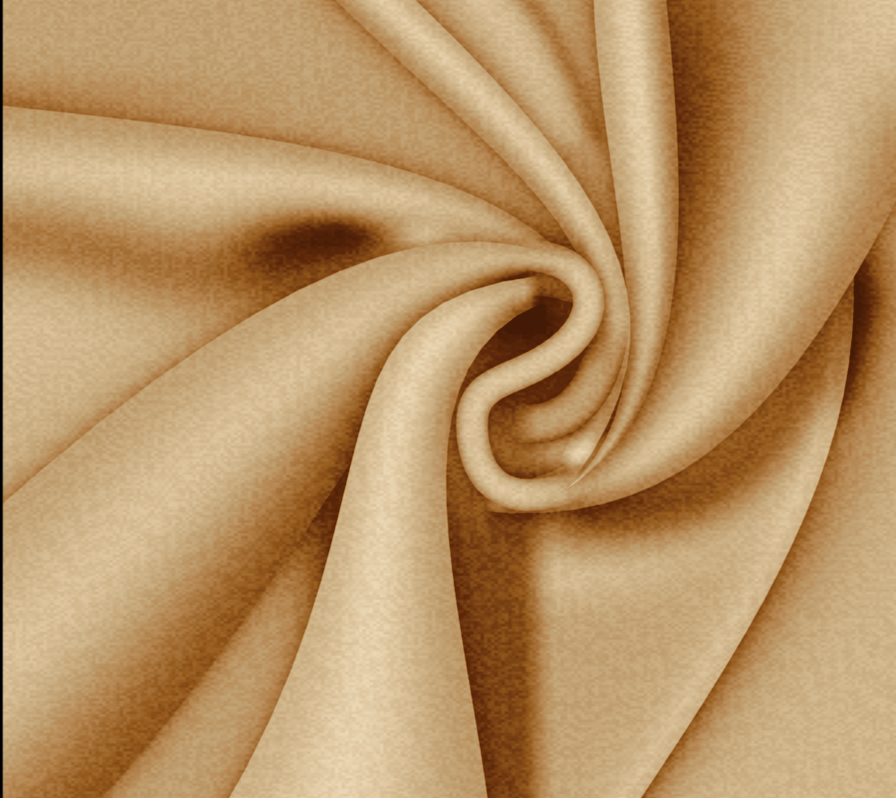
This texture is drawn by a WebGL 2 fragment shader. Its source:

```glsl
#version 300 es
precision highp float;
// Golden satin gathered into a swirl. Layered folds lie between pairs of cubic
// curves; each paints a scalar light value across its width. Soft strokes and
// spots add valleys and sheen, then a colour ramp turns light into satin.
uniform vec2 u_resolution;
out vec4 fragColor;

const int STEPS = 18;
const vec3 SATIN[7] = vec3[7](
  vec3(.26, .10, .02), vec3(.37, .16, .04), vec3(.58, .35, .11), vec3(.70, .51, .30),
  vec3(.76, .64, .46), vec3(.85, .75, .59), vec3(.94, .87, .74));

float hash(vec2 p) {
  return fract(sin(dot(p, vec2(127.1, 311.7))) * 43758.5453);
}

float noise(vec2 p) {
  vec2 i = floor(p), f = fract(p);
  f = f * f * (3. - 2. * f);
  return mix(mix(hash(i), hash(i + vec2(1, 0)), f.x),
             mix(hash(i + vec2(0, 1)), hash(i + 1.), f.x), f.y);
}

// Signed distance (positive on the left) and parameter along a cubic curve
vec2 curve(vec2 p, vec4 start, vec4 end) {
  float best = 1e9;
  vec2 hit = vec2(0), prev = start.xy;
  for (int i = 1; i <= STEPS; i++) {
    float t = float(i) / float(STEPS), s = 1. - t;
    vec2 next = s * s * (s * start.xy + 3. * t * start.zw) + t * t * (3. * s * end.xy + t * end.zw);
    vec2 e = next - prev, v = p - prev;
    float h = clamp(dot(v, e) / dot(e, e), 0., 1.);
    float dist = length(v - e * h);
    if (dist < best) {
      best = dist;
      hit = vec2(e.x * v.y < e.y * v.x ? -dist : dist, (float(i - 1) + h) / float(STEPS));
    }
    prev = next;
  }
  return hit;
}

// Cloth between two edges; tones = first edge, crest, second edge, crest place
float fold(float light, vec2 first, vec2 second, vec4 tones) {
  float inside = min(first.x, -second.x);
  float u = clamp(first.x / max(first.x - second.x, 1e-4), 0., 1.);
  float tone = mix(tones.x, tones.y, smoothstep(0., tones.w, u));
  tone = mix(tone, tones.z, smoothstep(tones.w, 1., u));
  float live = smoothstep(0., .03, max(first.y, second.y));
  light *= 1. - .38 * live * exp(-max(-inside, 0.) / .018);
  return mix(light, tone, live * smoothstep(-.0015, .0015, inside));
}

// Rounded roll along a curve, fading where it merges with other cloth
float roll(float light, float dist, float radius, float tone, float fade) {
  float s = abs(dist) / radius;
  light *= 1. - .38 * fade * exp(-max(s - 1., 0.) * 1.6);
  float body = tone - .42 * pow(min(s, 1.), 2.5);
  return mix(light, body, fade * smoothstep(.0015, -.0015, abs(dist) - radius));
}

vec2 nearer(vec2 a, vec2 b) { return abs(a.x) < abs(b.x) ? a : b; }

float stroke(vec2 hit, float width) { return exp(-hit.x * hit.x / (width * width)); }

float spot(vec2 p, vec4 place) {
  vec2 q = (p - place.xy) / place.zw;
  return exp(-dot(q, q));
}

void main() {
  vec2 p = gl_FragCoord.xy / u_resolution.y;

  // Flat cloth at the right, and the lower panel that casts a shadow on it
  vec2 hem = curve(p, vec4(.79, -.02, .95, .22), vec4(1.08, .42, 1.07, .66));
  float ground = .84 - .5 * exp(-max(-hem.x, 0.) / mix(.025, .06, p.y * 1.5));
  float panel = .73 + .17 * exp(-abs(hem.x - .02) / .03);
  float light = mix(ground, panel, smoothstep(-.0015, .0015, hem.x));
  light -= .4 * stroke(curve(p, vec4(1.06, .62, 1.0, .45), vec4(.92, .34, .74, .36)), .05);
  light += .16 * stroke(curve(p, vec4(1.03, .46, .95, .34), vec4(.84, .29, .70, .28)), .04);
  light -= .4 * smoothstep(.70, .65, p.x) * smoothstep(.5, .3, p.y) * smoothstep(.45, .58, p.x);
  light -= .4 * spot(p, vec4(.42, .38, .06, .16));

  // Cloth above the swirl, with an inner pleat
  light -= .1 * spot(p, vec4(.0, .88, .3, .03));
  vec2 pleat = curve(p, vec4(.76, .72, .74, .84), vec4(.70, .94, .63, 1.02));
  light += smoothstep(.8, .84, p.y) * (.18 * stroke(pleat - .035, .04) - .25 * stroke(pleat + .012, .016));

  // Broad sweep from the upper right into the swirl
  vec2 sweepOut = curve(p, vec4(.60, .36, .86, .33), vec4(1.0, .50, 1.15, .80));
  vec2 sweepIn = curve(p, vec4(.62, .39, .86, .42), vec4(.87, .70, .83, 1.02));
  light = fold(light, sweepOut, sweepIn, vec4(.55, .97, .6, .42));
  light -= .26 * spot(p, vec4(.87, .86, .07, .24)) + .13 * spot(p, vec4(1., .95, .12, .15));

  // Ridge at the left with a deep valley under it
  vec2 ridge = curve(p, vec4(.76, .60, .68, .80), vec4(.35, .83, -.02, .87));
  vec2 ridgeLow = curve(p, vec4(.72, .62, .60, .66), vec4(.30, .60, -.02, .30));
  light = fold(light, ridge, ridgeLow, vec4(.66, .96, .82, .22));
  float below = smoothstep(.03, .1, ridge.x);
  light -= .42 * below * stroke(curve(p, vec4(-.05, .70, .12, .73), vec4(.24, .60, .42, .70)), .06);
  light -= .2 * spot(p, vec4(.35, .69, .07, .06)) + .38 * spot(p, vec4(.46, .705, .12, .03));
  light += .4 * spot(p, vec4(.53, .702, .035, .018));

  // Upright and diagonal pleats that turn into the centre
  vec2 uprightR = curve(p, vec4(.70, .38, .88, .48), vec4(.86, .75, .833, 1.02));
  vec2 uprightL = curve(p, vec4(.70, .38, .86, .50), vec4(.75, .75, .743, 1.02));
  light = fold(light, uprightR, uprightL, vec4(.5, .98, .74, .5));
  vec2 slantR = curve(p, vec4(.72, .40, .88, .62), vec4(.75, .78, .50, 1.02));
  vec2 slantL = curve(p, vec4(.70, .42, .84, .68), vec4(.66, .76, .40, 1.02));
  light = fold(light, slantR, slantL, vec4(.76, .96, .6, .4));

  // Hollow of the swirl with an inner roll
  light = mix(light, .3, min(1., 1.5 * spot(p, vec4(.665, .53, .075, .1))));
  light += .45 * spot(p, vec4(.71, .437, .04, .02));
  vec2 inner = curve(p, vec4(.63, .475, .70, .45), vec4(.76, .50, .765, .61));
  light = roll(light, inner.x, .025, .72, smoothstep(0., .25, inner.y) * smoothstep(1., .7, inner.y));

  // Large front fold, then the tapering one before it
  vec2 frontTop = curve(p, vec4(.74, .66, .55, .76), vec4(.30, .69, -.30, .08));
  vec2 frontLow = curve(p, vec4(.70, .66, .52, .66), vec4(.42, .30, .09, -.04));
  light = fold(light, frontTop, frontLow, vec4(.72, .91, .38, .42));
  vec2 taperL = curve(p, vec4(.68, .655, .36, .62), vec4(.52, .38, .27, -.03));
  vec2 taperR = curve(p, vec4(.68, .62, .48, .54), vec4(.58, .25, .615, -.03));
  light = fold(light, taperL, taperR, vec4(.82, 1., .68, .4));
  light -= .35 * spot(p, vec4(.66, .61, .05, .04));

  // One lip curls around the hollow and joins the sweep
  vec2 lip = curve(p, vec4(.59, .672, .73, .71), vec4(.78, .62, .70, .56));
  lip = nearer(lip, curve(p, vec4(.70, .56, .64, .515), vec4(.585, .53, .592, .455)) + vec2(0, 1));
  lip = nearer(lip, curve(p, vec4(.592, .455, .6, .37), vec4(.67, .35, .79, .43)) + vec2(0, 2));
  light = roll(light, lip.x, .02, .92, smoothstep(.05, .5, lip.y) * smoothstep(3., 2.5, lip.y));

  // Contrast, fine weave, colour ramp and the dark left border
  light = (light - .72) * 1.15 + .78;
  light += .13 * (noise(p * vec2(230, 300)) - .5);
  vec3 colour = SATIN[0];
  for (int i = 1; i < 7; i++) colour = mix(colour, SATIN[i], clamp(light * 5. - float(i - 1), 0., 1.));
  fragColor = vec4(colour * smoothstep(.002, .005, p.x), 1);
}
```
